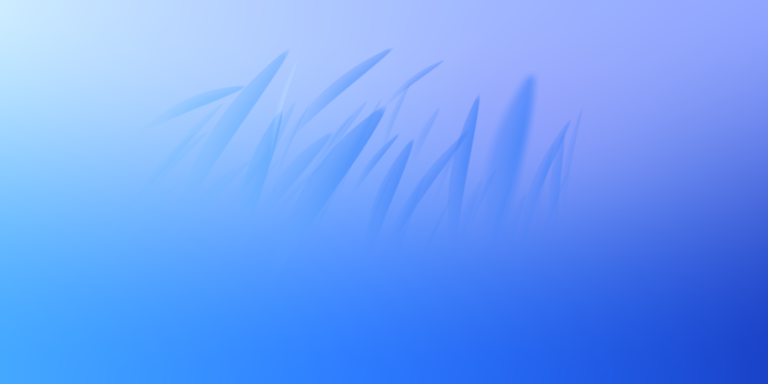
This background is drawn by a Shadertoy shader. Its source:

```glsl
float hash(float n) {
    return fract(sin(n * 12.9898) * 43758.5453);
}

// Coverage of a leaf that tapers at the tip and dissolves toward its base
float blade(vec2 p, vec2 tip, vec2 base, float width, float blur) {
    vec2 axis = base - tip;
    vec2 q = p - tip;
    float len = length(axis);
    axis /= len;
    float along = clamp(dot(q, axis) / len, 0.0, 1.0);
    float side = q.y * axis.x - q.x * axis.y;
    side += 0.05 * len * sin(3.14159 * along);
    float halfWidth = width * sin(3.14159 * pow(along, 0.8));
    float soft = max(blur, 1.2 / iResolution.y);
    float body = smoothstep(-soft, soft, halfWidth - abs(side));
    float shade = mix(0.5, 1.0, smoothstep(-width, width, side));
    float fade = smoothstep(0.0, 0.06, along) * (1.0 - smoothstep(0.3, 1.0, along));
    return body * shade * fade;
}

// Three vertical gradients joined by a smooth quadratic across the width
vec3 sky(vec2 uv) {
    float rise = smoothstep(0.05, 1.05, uv.y);
    vec3 left = mix(vec3(0.27, 0.66, 1.0), vec3(0.81, 0.93, 1.0), rise);
    vec3 middle = mix(vec3(0.17, 0.47, 0.99), vec3(0.66, 0.76, 1.0), smoothstep(0.0, 0.9, uv.y));
    vec3 right = mix(vec3(0.10, 0.26, 0.78), vec3(0.57, 0.65, 1.0), rise);
    float u = uv.x;
    return left * (1.0 - u) * (1.0 - 2.0 * u)
         + middle * 4.0 * u * (1.0 - u)
         + right * u * (2.0 * u - 1.0);
}

// Broad leaves, combined as layered coverage
float broadLeaves(vec2 p) {
    float clear = 1.0;
    clear *= 1.0 - 0.60 * blade(p, vec2(0.76, 0.88), vec2(0.42, 0.34), 0.027, 0.003);
    clear *= 1.0 - 0.60 * blade(p, vec2(0.645, 0.777), vec2(0.34, 0.64), 0.016, 0.003);
    clear *= 1.0 - 0.60 * blade(p, vec2(1.03, 0.88), vec2(0.70, 0.58), 0.017, 0.002);
    clear *= 1.0 - 0.50 * blade(p, vec2(1.16, 0.845), vec2(0.98, 0.70), 0.008, 0.002);
    clear *= 1.0 - 0.85 * blade(p, vec2(1.01, 0.73), vec2(0.68, 0.22), 0.036, 0.003);
    clear *= 1.0 - 0.70 * blade(p, vec2(0.737, 0.72), vec2(0.62, 0.28), 0.026, 0.003);
    clear *= 1.0 - 0.50 * blade(p, vec2(0.87, 0.66), vec2(0.65, 0.38), 0.020, 0.004);
    clear *= 1.0 - 0.65 * blade(p, vec2(1.043, 0.655), vec2(0.90, 0.46), 0.009, 0.002);
    clear *= 1.0 - 0.75 * blade(p, vec2(1.08, 0.645), vec2(0.94, 0.26), 0.021, 0.003);
    clear *= 1.0 - 0.80 * blade(p, vec2(1.25, 0.762), vec2(1.18, 0.27), 0.021, 0.003);
    clear *= 1.0 - 0.60 * blade(p, vec2(1.23, 0.67), vec2(0.96, 0.25), 0.015, 0.003);
    clear *= 1.0 - 0.85 * blade(p, vec2(1.39, 0.82), vec2(1.28, 0.24), 0.042, 0.018);
    clear *= 1.0 - 0.55 * blade(p, vec2(1.49, 0.695), vec2(1.34, 0.32), 0.014, 0.003);
    clear *= 1.0 - 0.50 * blade(p, vec2(1.47, 0.66), vec2(1.45, 0.34), 0.013, 0.003);
    return 1.0 - clear;
}

// Fine grass, steeper toward the right
float fineGrass(vec2 p) {
    float clear = 1.0;
    for (float i = 1.0; i <= 30.0; i++) {
        float t = i / 30.0;
        vec2 tip = vec2(mix(0.40, 1.52, t), mix(0.50, 0.80, hash(i)));
        float lean = mix(0.24, 0.06, t) * mix(0.6, 1.2, hash(i + 40.0));
        vec2 base = tip - vec2(lean, mix(0.18, 0.36, hash(i + 80.0)));
        float width = mix(0.004, 0.012, hash(i + 120.0));
        clear *= 1.0 - 0.28 * blade(p, tip, base, width, 0.003);
    }
    return 1.0 - clear;
}

void mainImage(out vec4 fragColor, in vec2 fragCoord) {
    vec2 uv = fragCoord / iResolution.xy;
    vec2 p = vec2(uv.x * 2.0, uv.y);
    vec3 color = sky(uv);

    // Lavender haze behind the right-hand grass
    vec2 haze = (p - vec2(1.40, 0.69)) / vec2(0.32, 0.22);
    color = mix(color, vec3(0.60, 0.62, 1.0), 0.38 * exp(-dot(haze, haze)));

    // Grass
    vec3 leafColor = mix(vec3(0.43, 0.73, 1.0), vec3(0.27, 0.52, 0.98), smoothstep(0.4, 1.2, p.x));
    color = mix(color, leafColor, fineGrass(p));
    color = mix(color, leafColor, broadLeaves(p));

    // Pale rim light between the left leaves
    float rim = blade(p, vec2(0.777, 0.85), vec2(0.70, 0.54), 0.006, 0.004);
    color = mix(color, vec3(0.75, 0.87, 1.0), 0.5 * rim);

    fragColor = vec4(color, 1.0);
}
```
